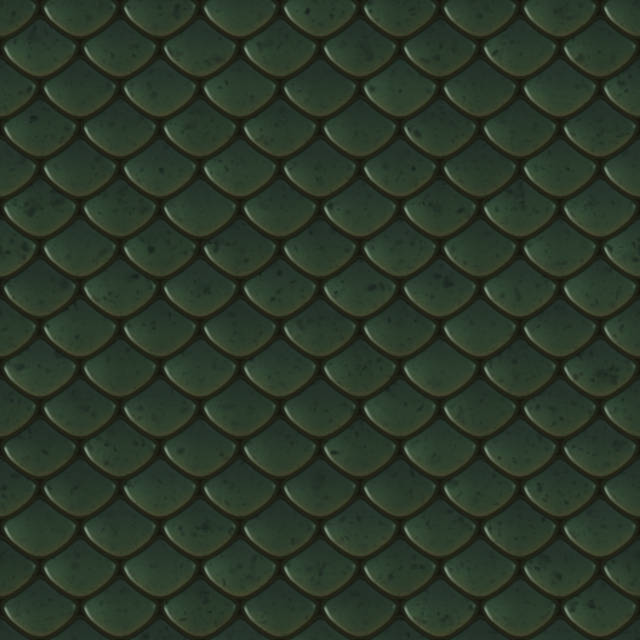
Reproduce this pattern procedurally as a Shadertoy shader.

```glsl
// Overlapping glossy dark green reptile scales with mottled tops and olive lower rims.

const float REPEATS = 8.0;      // scales across, and pairs of rows down
const float GROOVE = 0.021;     // half width of the groove, in scale widths
const vec3 GREEN = vec3(0.170, 0.243, 0.175);
const vec3 BLUE_GREEN = vec3(0.138, 0.190, 0.163);
const vec3 OLIVE = vec3(0.305, 0.288, 0.178);
const vec3 SEAM = vec3(0.085, 0.095, 0.062);
const vec3 LIP = vec3(0.175, 0.185, 0.115);
const vec3 GLOSS = vec3(0.56, 0.63, 0.55);

float hash(vec2 p) {
    return fract(sin(dot(p, vec2(127.1, 311.7))) * 4375.85);
}

float smoothMax(float a, float b, float k) {
    float h = max(k - abs(a - b), 0.0) / k;
    return max(a, b) + h * h * k * 0.25;
}

// Approximate distance to the lower edge: a round tip running into straight diagonals.
float lowerEdge(vec2 p) {
    const float tip = 0.28, steepness = 1.08;
    float r = length(vec2(p.x, tip));
    float slope = steepness * p.x / r;
    return (steepness * (r - tip) - 0.365 - p.y) / sqrt(1.0 + slope * slope);
}

// Visible part of a scale: its own tongue, cut by the two above and rounded at the sides.
float scaleShape(vec2 p) {
    float left = -lowerEdge(p - vec2(-0.5, 0.5));
    float right = -lowerEdge(p - vec2(0.5, 0.5));
    float leaf = smoothMax(lowerEdge(p), smoothMax(left, right, 0.08), 0.06);
    return smoothMax(leaf, abs(p.x) - 0.5, 0.14);
}

vec2 outwardDirection(vec2 p) {
    vec2 e = vec2(0.004, 0.0);
    return normalize(vec2(scaleShape(p + e.xy) - scaleShape(p - e.xy),
                          scaleShape(p + e.yx) - scaleShape(p - e.yx)) + 1e-5);
}

// Soft cellular spots of random size; wraps after n cells.
float spots(vec2 uv, float n, float seed) {
    vec2 p = uv * n, cell = floor(p);
    float sum = 0.0;
    for (int j = -1; j <= 1; j++)
    for (int i = -1; i <= 1; i++) {
        vec2 c = cell + vec2(i, j);
        vec2 id = mod(c, n) + seed;
        vec2 center = c + vec2(hash(id), hash(id + 37.3));
        float radius = mix(0.3, 0.95, hash(id + 71.9));
        float strength = hash(id + 13.7);
        sum += strength * strength * smoothstep(radius, 0.0, length(p - center));
    }
    return sum;
}

// Layered sines with whole frequencies bend the spots a little.
vec2 warp(vec2 uv) {
    vec2 a = 6.28318 * uv.yx;
    return uv + 0.0018 * sin(a * 23.0 + 2.0 * sin(a.yx * 17.0))
              + 0.0006 * sin(a * 61.0 + 2.0 * sin(a.yx * 47.0));
}

// Nearest scale: local position in xy, wrapped identity in zw.
vec4 findScale(vec2 p) {
    float best = 1e3;
    vec4 found = vec4(0.0);
    for (int j = -1; j <= 2; j++) {
        float row = floor(p.y * 2.0) + float(j);
        float shift = 0.5 * mod(row, 2.0);
        float column = floor(p.x - shift + 0.5);
        vec2 local = p - vec2(column + shift, row * 0.5);
        float d = scaleShape(local);
        if (d < best) {
            best = d;
            found = vec4(local, mod(column, REPEATS), mod(row, 2.0 * REPEATS));
        }
    }
    return found;
}

vec3 scaleColor(vec2 p, vec2 id, float depth, vec2 outward, vec2 uv) {
    // Body: green belly, bluish shaded top, soft dark stains
    vec2 w = warp(uv);
    float stain = spots(w, 40.0, 3.0) * 0.5 + spots(w, 96.0, 19.0) * 0.65;
    float fine = spots(w, 180.0, 43.0);
    float top = smoothstep(-0.12, 0.36, p.y + 0.12 * (hash(id + 5.0) - 0.5));
    vec3 color = mix(GREEN, BLUE_GREEN, top * 0.85);
    color *= 1.0 + 0.28 * smoothstep(0.0, -0.4, p.x) * (1.0 - top);
    float mottle = smoothstep(0.12, 0.95, stain + 0.12 * fine);
    mottle *= mix(0.45, 0.95, hash(id + 9.0));
    color = mix(color, BLUE_GREEN * 0.74, mottle * smoothstep(-0.34, -0.08, p.y));

    // Worn olive lower rim
    float rim = exp(-depth / 0.06) * smoothstep(0.2, 0.9, -outward.y);
    color = mix(color, OLIVE, rim * (0.95 - 0.35 * min(fine, 1.0)));
    color *= 0.96 + 0.08 * hash(id) - 0.08 * min(fine, 1.0);

    // Bevel and gloss at the side tips
    color *= mix(0.68, 1.0, smoothstep(0.0, 0.03, depth));
    float band = exp(-pow((depth - 0.025) / 0.017, 2.0));
    float leftGloss = pow(max(dot(outward, normalize(vec2(-0.95, -0.35))), 0.0), 10.0);
    float rightGloss = pow(max(dot(outward, normalize(vec2(0.95, 0.25))), 0.0), 9.0);
    float gloss = band * (0.9 * leftGloss + 0.3 * rightGloss);
    return mix(color, GLOSS, gloss * (0.85 + 0.15 * hash(id + 21.0)));
}

void mainImage(out vec4 fragColor, in vec2 fragCoord) {
    vec2 uv = fragCoord / iResolution.xy;
    float pixel = REPEATS / min(iResolution.x, iResolution.y);
    vec4 s = findScale(uv * REPEATS - vec2(0.0, 0.88));
    float d = scaleShape(s.xy);
    float depth = -d - GROOVE;

    // Groove with a thin olive lip beside each scale
    float lip = smoothstep(0.006 + pixel, 0.0, abs(d + 0.006));
    vec3 groove = mix(SEAM, LIP, 0.55 * lip);
    vec3 body = scaleColor(s.xy, s.zw, max(depth, 0.0), outwardDirection(s.xy), uv);
    fragColor = vec4(mix(groove, body, smoothstep(-pixel, pixel, depth)), 1.0);
}
```
